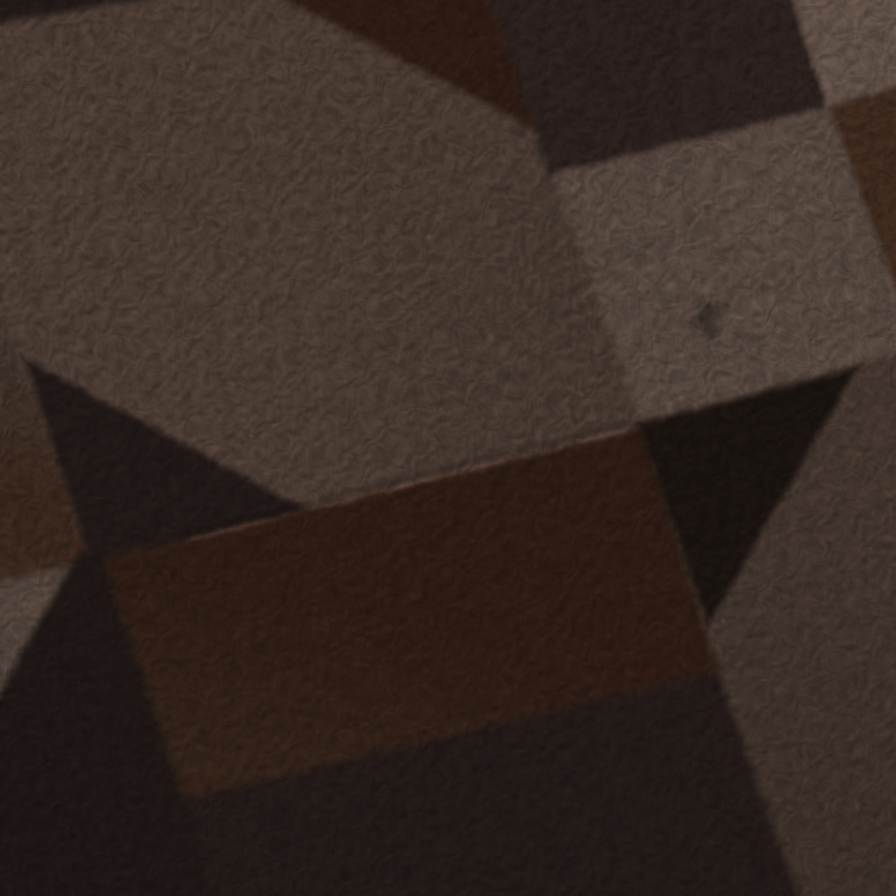
A Shadertoy shader for this background:

```glsl
const vec3 TAUPE = vec3(.279, .221, .190);
const vec3 PALE = vec3(.325, .269, .237);
const vec3 RUST = vec3(.174, .106, .076);
const vec3 TAN = vec3(.238, .160, .116);
const vec3 CHARCOAL = vec3(.132, .100, .093);
const vec3 SOOT = vec3(.100, .075, .063);

float hash(vec2 p) {
    return fract(sin(dot(p, vec2(127.1, 311.7))) * 43758.5453);
}

float noise(vec2 p) {
    vec2 i = floor(p), f = fract(p);
    f = f * f * (3. - 2. * f);
    return mix(mix(hash(i), hash(i + vec2(1, 0)), f.x),
               mix(hash(i + vec2(0, 1)), hash(i + vec2(1, 1)), f.x), f.y);
}

float fbm(vec2 p) {
    float sum = 0., gain = .5;
    for (int i = 0; i < 3; i++) {
        sum += gain * noise(p);
        p = mat2(.8, .6, -.6, .8) * p * 2.03;
        gain *= .5;
    }
    return sum;
}

// Signed distance to the line a-b, negative on its left
float edge(vec2 p, vec2 a, vec2 b) {
    vec2 e = normalize(b - a);
    return dot(p - a, vec2(e.y, -e.x));
}

float cover(float d, float soft) {
    return 1. - smoothstep(-soft, soft, d);
}

// Convex patches with counterclockwise corners
float tri(vec2 p, float soft, vec2 a, vec2 b, vec2 c) {
    return cover(max(edge(p, a, b), max(edge(p, b, c), edge(p, c, a))), soft);
}

float quad(vec2 p, float soft, vec2 a, vec2 b, vec2 c, vec2 d) {
    return cover(max(max(edge(p, a, b), edge(p, b, c)),
                     max(edge(p, c, d), edge(p, d, a))), soft);
}

vec3 patchwork(vec2 p) {
    vec3 col = TAUPE * mix(1.02, .96, smoothstep(.25, .75, p.x));

    // Upper patches
    col = mix(col, CHARCOAL, tri(p, .008, vec2(-.1, .957), vec2(.2, 1.009), vec2(-.1, 1.1)));
    col = mix(col, RUST, tri(p, .008, vec2(.28, 1.02), vec2(.617, .846), vec2(.545, 1.03)));
    col = mix(col, CHARCOAL * 1.23, quad(p, .008, vec2(.541, 1.02), vec2(.614, .804),
                                         vec2(.926, .88), vec2(.877, 1.02)));
    col = mix(col, PALE * 1.12, quad(p, .006, vec2(.877, 1.02), vec2(.924, .88),
                                     vec2(1.02, .907), vec2(1.02, 1.02)));
    col = mix(col, TAN, tri(p, .007, vec2(.924, .88), vec2(1.03, .593), vec2(1.03, .909)));
    col = mix(col, PALE, quad(p, .008, vec2(.617, .805), vec2(.717, .527),
                              vec2(1.025, .61), vec2(.924, .88)));

    // Right side
    vec3 rightWool = TAUPE * mix(.83, .92, smoothstep(.1, .5, p.y));
    col = mix(col, rightWool, quad(p, .008, vec2(.717, .527), vec2(.9, -.02),
                                   vec2(1.05, -.02), vec2(1.05, .616)));

    // Left side
    vec3 leftSuede = mix(TAN * .92, TAUPE * .9, smoothstep(.42, .64, p.y));
    col = mix(col, leftSuede, quad(p, .018, vec2(-.04, .707), vec2(-.04, .337),
                                   vec2(.106, .374), vec2(.0325, .594)));
    col = mix(col, CHARCOAL * .95, tri(p, .007, vec2(.028, .599), vec2(.104, .365), vec2(.347, .428)));
    col = mix(col, PALE * .96, tri(p, .007, vec2(-.03, .345), vec2(-.03, .16), vec2(.09, .369)));

    // Lower patches
    col = mix(col, CHARCOAL * .88, quad(p, .008, vec2(.088, .384), vec2(-.139, -.02),
                                        vec2(.26, -.02), vec2(.132, .385)));
    col = mix(col, CHARCOAL * 1.0, quad(p, .01, vec2(.203, .12), vec2(.246, -.03),
                                        vec2(.903, -.03), vec2(.797, .265)));
    vec3 leather = mix(TAN * .82, RUST, smoothstep(.0, .3, p.y - .12 + .25 * (p.x - .2)));
    col = mix(col, leather, quad(p, .009, vec2(.115, .376), vec2(.205, .108),
                                 vec2(.802, .251), vec2(.719, .523)));
    return mix(col, SOOT, tri(p, .007, vec2(.711, .527), vec2(.790, .303), vec2(.957, .589)));
}

// Worn thread with a soft shadow beside it
vec3 seam(vec3 col, vec2 p, vec2 a, vec2 b) {
    float d = edge(p, a, b);
    float t = dot(p - a, b - a) / dot(b - a, b - a);
    float span = smoothstep(-.02, .06, t) * (1. - smoothstep(.95, 1.01, t));
    float wear = .3 + .7 * smoothstep(.25, .7, noise(vec2(t * 12., 3.)));
    col *= 1. - .16 * span * exp(-pow((d + .008) / .004, 2.));
    return col + vec3(.1, .075, .064) * span * wear * exp(-pow(d / .0031, 2.));
}

void mainImage(out vec4 fragColor, in vec2 fragCoord) {
    vec2 p = fragCoord / iResolution.xy;

    // Slightly uneven cut lines
    vec2 wobble = vec2(noise(p * 85.), noise(p * 85. + 51.)) - .5;
    vec3 col = patchwork(p + .0035 * wobble);
    col = seam(col, p + .001 * wobble, vec2(.19, .392), vec2(.715, .524));

    // Small smudge on the pale patch
    float smudge = length((p - vec2(.792, .648)) * vec2(1., .85));
    smudge += .03 * (fbm(p * 70.) - .44);
    col *= 1. - .32 * (1. - smoothstep(.005, .026, smudge));

    // Fine embossed wool and faint broad fading
    vec2 warp = vec2(noise(p * 60.), noise(p * 60. + 37.)) * 2.;
    vec2 fibre = p * 145. + warp;
    float relief = fbm(fibre) - fbm(fibre + vec2(.5, -.65));
    float grain = fbm(p * 120. + 19.) - .44;
    col *= 1. + .34 * relief + .27 * grain + .05 * (fbm(p * 6.) - .44);

    // Sparse bright flecks
    vec2 cell = floor(p * 70.);
    float fleck = step(.997, hash(cell)) * (1. - smoothstep(.08, .28, length(fract(p * 70.) - .5)));
    col += .07 * fleck * smoothstep(.12, .25, col.g);

    fragColor = vec4(col, 1.);
}
```
